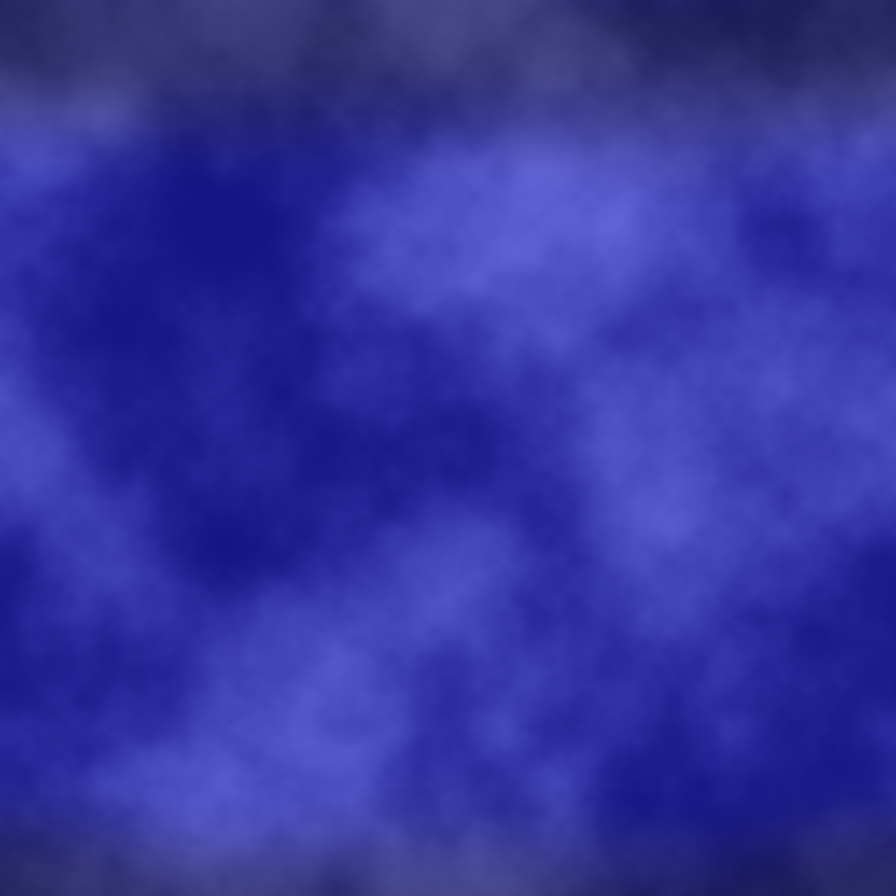
A WebGL 1 fragment shader for this texture:

```glsl
precision highp float;
// Soft blue clouds crossed by a dark navy band that wraps over the top edge.
// Wrapping fractal value noise adds a pale light to a vertical base gradient,
// and a second, coarser noise bends the borders of the band.

uniform vec2 u_resolution;

const vec3 DEEP_BLUE = vec3(0.075, 0.080, 0.525);
const vec3 NAVY = vec3(0.085, 0.085, 0.320);
const vec3 CLOUD_LIGHT = vec3(0.350, 0.360, 0.375);

const float CLOUD_CELLS = 4.0;     // whole cells across the tile
const float CLOUD_LOW = 0.25;      // noise level where clouds begin
const float CLOUD_HIGH = 0.95;     // noise level of full light
const float BAND_CENTER = 0.965;   // height of the navy band
const float BAND_CORE = 0.03;      // half height of the solid part
const float BAND_FADE = 0.18;      // distance where the band has gone
const float BAND_WARP = 0.06;      // waviness of its borders
const float BAND_DIMMING = 0.35;   // share of cloud light lost in the band
const float DETAIL_GAIN = 0.5;     // strength of each finer octave
const int OCTAVES = 6;

float hash(vec2 cell, float seed) {
  return fract(sin(dot(cell, vec2(127.1, 311.7)) + seed * 74.7) * 43758.5453);
}

// Value noise that repeats after the given whole number of cells.
float wrappedNoise(vec2 p, float period, float seed) {
  vec2 cell = floor(p);
  vec2 f = fract(p);
  vec2 blend = f * f * (3.0 - 2.0 * f);
  vec2 a = mod(cell, period);
  vec2 b = mod(cell + 1.0, period);
  float lower = mix(hash(a, seed), hash(vec2(b.x, a.y), seed), blend.x);
  float upper = mix(hash(vec2(a.x, b.y), seed), hash(b, seed), blend.x);
  return mix(lower, upper, blend.y);
}

// Octaves double the cell count, so the sum still tiles.
float cloudNoise(vec2 uv) {
  float sum = 0.0;
  float total = 0.0;
  float weight = 1.0;
  float cells = CLOUD_CELLS;
  for (int i = 0; i < OCTAVES; i++) {
    float seed = float(i) + 1.0;
    sum += weight * wrappedNoise(uv * cells, cells, seed);
    total += weight;
    weight *= DETAIL_GAIN;
    cells *= 2.0;
  }
  return sum / total;
}

// 1 inside the navy band, 0 away from it, measured around the wrap.
float bandMask(vec2 uv) {
  float warp = wrappedNoise(uv * CLOUD_CELLS, CLOUD_CELLS, 9.0) - 0.5;
  float offset = abs(fract(uv.y - BAND_CENTER + 0.5) - 0.5);
  return 1.0 - smoothstep(BAND_CORE, BAND_FADE, offset + BAND_WARP * warp);
}

void main() {
  vec2 uv = gl_FragCoord.xy / u_resolution;
  float band = bandMask(uv);
  float cloud = smoothstep(CLOUD_LOW, CLOUD_HIGH, cloudNoise(uv));

  vec3 color = mix(DEEP_BLUE, NAVY, band);
  color += CLOUD_LIGHT * cloud * (1.0 - BAND_DIMMING * band);
  gl_FragColor = vec4(color, 1.0);
}
```
